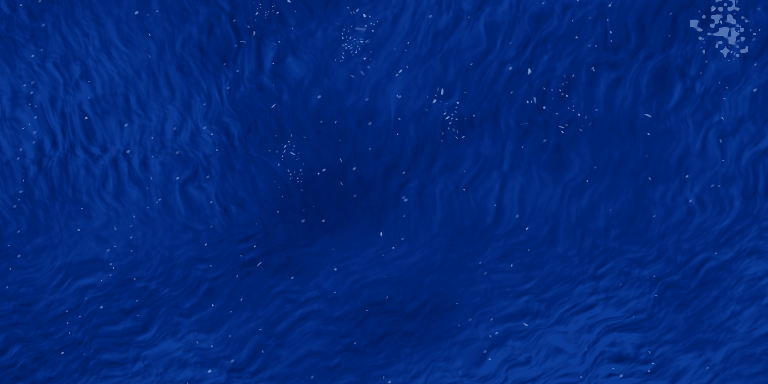
Give the GLSL for this texture, as a WebGL 2 fragment shader.

```glsl
#version 300 es
precision highp float;

uniform vec2 u_resolution;
out vec4 fragColor;

const vec3 DEEP_BLUE = vec3(0.0, 0.106, 0.375);
const vec3 MID_BLUE = vec3(0.002, 0.152, 0.482);
const vec3 LIT_BLUE = vec3(0.045, 0.232, 0.595);
const vec3 GLINT_COLOR = vec3(0.52, 0.65, 0.87);

float hash(vec2 p) {
    return fract(sin(dot(p, vec2(127.1, 311.7))) * 43758.5453);
}

float noise(vec2 p) {
    vec2 cell = floor(p);
    vec2 f = fract(p);
    f = f * f * (3.0 - 2.0 * f);
    float low = mix(hash(cell), hash(cell + vec2(1.0, 0.0)), f.x);
    float high = mix(hash(cell + vec2(0.0, 1.0)), hash(cell + 1.0), f.x);
    return mix(low, high, f.y);
}

float fbm(vec2 p) {
    float sum = 0.0;
    float amplitude = 0.5;
    for (int i = 0; i < 4; i++) {
        sum += amplitude * noise(p);
        p = p * 2.03 + vec2(17.3, 9.1);
        amplitude *= 0.5;
    }
    return sum / 0.9375;
}

vec2 rotate(vec2 p, float angle) {
    float c = cos(angle);
    float s = sin(angle);
    return vec2(c * p.x + s * p.y, c * p.y - s * p.x);
}

// Side-lit relief of short crests running along the given angle
float ripple(vec2 p, float angle, vec2 frequency) {
    vec2 q = rotate(p, angle) * frequency;
    q += 1.5 * vec2(noise(p * 16.0), noise(p * 16.0 + 31.0));
    vec2 lightStep = vec2(0.25, 0.75);
    float relief = 0.0;
    float amplitude = 1.0;
    for (int i = 0; i < 3; i++) {
        relief += amplitude * (noise(q) - noise(q + lightStep));
        q = rotate(q, 0.25) * 1.75 + 53.0;
        amplitude *= 0.68;
    }
    return relief;
}

// Scattered dots, one candidate per cell
float glints(vec2 p, float size, float density, float pixel) {
    vec2 cell = floor(p / size);
    vec2 jitter = vec2(hash(cell + 3.7), hash(cell + 8.3));
    vec2 center = (cell + 0.25 + 0.5 * jitter) * size;
    float radius = size * mix(0.14, 0.32, hash(cell + 15.1));
    float dotMask = 1.0 - smoothstep(radius - 0.6 * pixel, radius + 0.6 * pixel, length(p - center));
    float present = step(hash(cell + 21.9), density);
    return dotMask * present * mix(0.25, 1.0, hash(cell + 27.5));
}

// Density of the sparkling clusters in the upper water
float clusterDensity(vec2 p) {
    float density = 0.0;
    for (int i = 0; i < 6; i++) {
        float k = float(i);
        vec2 center = vec2(0.68 + 0.05 * k + 0.038 * k * k, 0.76 + 0.2 * cos(2.7 * k));
        vec2 d = (p - center) / vec2(0.050, 0.070);
        density += exp(-dot(d, d)) * mix(0.3, 0.7, hash(vec2(k, 4.0)));
    }
    return density * smoothstep(0.25, 0.65, noise(p * 22.0));
}

void main() {
    vec2 p = gl_FragCoord.xy / u_resolution.y;
    float pixel = 1.0 / u_resolution.y;
    vec2 flow = p + 0.10 * (vec2(fbm(p * 3.0), fbm(p * 3.0 + 40.0)) - 0.5);

    // Broad light and shade
    float leftLight = 1.0 - smoothstep(0.1, 0.85, flow.x);
    float cornerLight = smoothstep(0.0, 0.45, 0.38 * flow.x - flow.y - 0.12);
    vec2 wellOffset = (flow - vec2(0.85, 0.40)) / vec2(0.26, 0.26);
    float well = exp(-dot(wellOffset, wellOffset));
    float tone = 0.44 + 0.92 * (fbm(rotate(flow, 0.5) * vec2(3.0, 6.0)) - 0.5);
    tone += 0.10 * leftLight + 0.17 * cornerLight - 0.15 * well;

    // Crests turn from steep above to slanted below
    float steepLeft = ripple(flow, 1.95, vec2(27.0, 48.0));
    float steepRight = ripple(flow, 1.25, vec2(19.0, 40.0));
    float slanted = ripple(flow, 0.52, vec2(24.0, 54.0));
    float steep = mix(steepLeft, steepRight, smoothstep(0.65, 1.05, flow.x));
    float crest = mix(slanted, steep, smoothstep(0.25, 0.5, flow.y));
    float strength = 0.36 + 0.17 * max(leftLight, cornerLight) - 0.18 * well;
    strength *= 0.45 + 1.1 * noise(p * 5.0 + 12.0);
    tone += strength * crest + 0.08 * (noise(p * 110.0) - 0.5);

    vec3 color = mix(DEEP_BLUE, MID_BLUE, clamp(tone * 2.0, 0.0, 1.0));
    color = mix(color, LIT_BLUE, clamp(tone * 2.0 - 1.0, 0.0, 1.0));

    // Clustered sparkle, stray slanted glints and a speckled bright patch
    vec2 loose = p + 0.022 * vec2(noise(p * 40.0), noise(p * 40.0 + 19.0));
    float sparkle = 0.9 * glints(rotate(loose, 0.4), 0.0100, clusterDensity(p), pixel);
    vec2 slantedP = rotate(p, 0.6) * vec2(0.65, 1.0);
    float strayDensity = 0.0008 + 0.009 * smoothstep(0.0, 0.5, 0.4 * p.x - p.y + 0.05);
    sparkle = max(sparkle, 0.7 * glints(slantedP, 0.011, strayDensity, pixel));
    float patchShape = length((p - vec2(1.89, 0.925)) / vec2(0.065, 0.05));
    patchShape += 2.6 * (noise(p * 90.0) - 0.5) + 0.8 * (noise(p * 30.0) - 0.5);
    sparkle = max(sparkle, 0.6 * (1.0 - smoothstep(0.25, 0.55, patchShape)));

    fragColor = vec4(mix(color, GLINT_COLOR, sparkle), 1.0);
}
```
